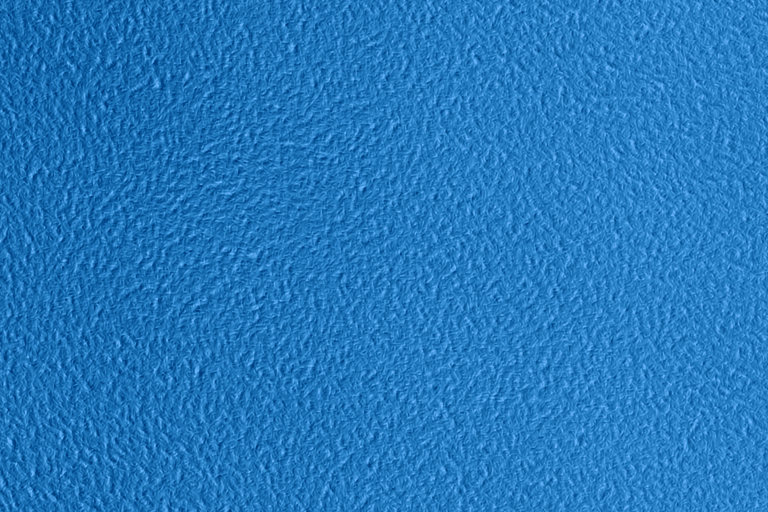
This texture is drawn by a WebGL 1 fragment shader. Its source:

```glsl
precision highp float;

uniform vec2 u_resolution;

const float TAU = 6.2831853;

vec3 hash3(vec2 cell) {
  vec3 k = vec3(dot(cell, vec2(127.1, 311.7)),
                dot(cell, vec2(269.5, 183.3)),
                dot(cell, vec2(419.2, 371.9)));
  return fract(sin(k) * 43758.547);
}

// Lean of the pile away from upright, in radians
float pileLean(vec2 p) {
  float brushed = exp(-9.0 * dot(p - vec2(0.42, 0.52), p - vec2(0.42, 0.52)));
  return 0.15 + 0.25 * sin(4.0 * p.x + 3.0 * p.y)
       + 0.15 * sin(9.0 * p.y - 5.0 * p.x + 1.0) - 0.8 * brushed;
}

// Cellular noise of short strands, each lit on one side and shaded on the other
float strands(vec2 p, float scale, float lean, float jitter) {
  vec2 q = p * scale;
  vec2 home = floor(q);
  float sum = 0.0;
  for (int j = -1; j <= 1; j++) {
    for (int i = -1; i <= 1; i++) {
      for (int k = 0; k < 2; k++) {
        vec2 cell = home + vec2(float(i), float(j));
        vec3 rnd = hash3(cell + 57.3 * float(k) + 0.13 * scale);
        vec2 d = q - cell - rnd.xy;
        float angle = lean + jitter * (rnd.z - 0.5);
        float c = cos(angle), s = sin(angle);
        float across = c * d.x + s * d.y;
        float along = c * d.y - s * d.x;
        float body = exp(-across * across / 0.16 - along * along / 0.3);
        float weight = 0.4 + 0.6 * fract(rnd.z * 17.0);
        sum += weight * body * (cos(TAU * across + 1.2) + 0.5 * along);
      }
    }
  }
  return sum;
}

// Blue ramp from shadow to lit fibre
vec3 fleeceColor(float t) {
  return vec3(0.02 + 0.13 * t + 0.12 * t * t, 0.31 + 0.29 * t, 0.57 + 0.30 * t);
}

void main() {
  vec2 p = gl_FragCoord.xy / u_resolution.y;
  float side = gl_FragCoord.x / u_resolution.x;
  float lean = pileLean(p);

  // Tufts wander a little so that rows do not line up
  vec2 warped = p + 0.004 * vec2(sin(31.0 * p.y + 9.0 * p.x), sin(27.0 * p.x - 13.0 * p.y));
  float tufts = strands(warped, 52.0, lean, 1.3 + 0.7 * side);
  float fibres = strands(p, 125.0, lean - 0.3, 2.4);

  // Broad light from the right, with a darker upper left corner
  float light = 0.38 + 0.25 * smoothstep(0.0, 0.9, side);
  light -= 0.1 * exp(-5.0 * dot(p - vec2(0.0, 1.0), p - vec2(0.0, 1.0)));
  light += 0.02 * sin(11.0 * p.x + 6.0 * p.y) * sin(8.0 * p.y - 5.0 * p.x);

  float relief = mix(0.52, 0.34, side) * tufts + mix(0.42, 0.38, side) * fibres;
  float tone = clamp(light + relief, -0.25, 1.3);
  gl_FragColor = vec4(clamp(fleeceColor(tone), 0.0, 1.0), 1.0);
}
```
